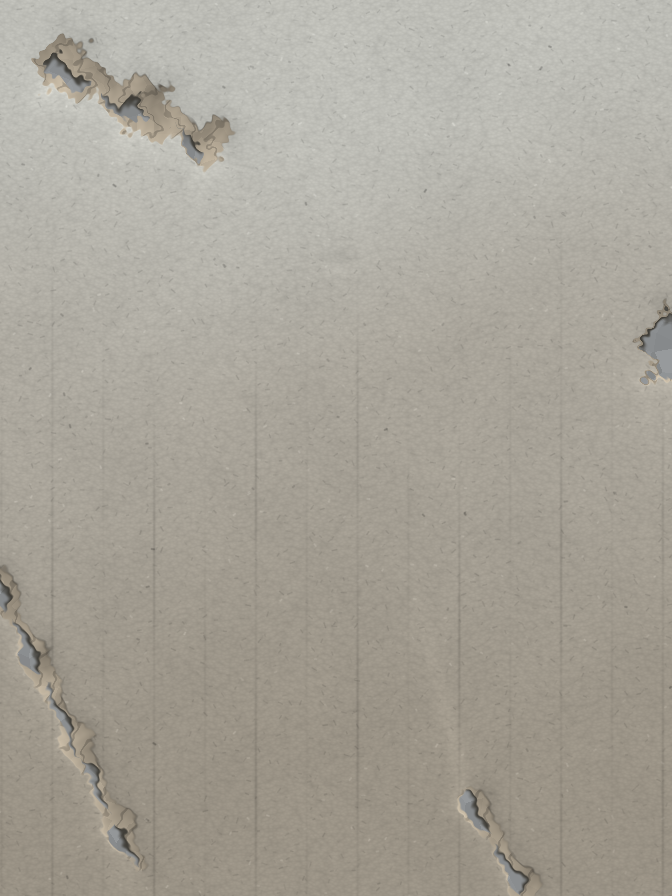
A Shadertoy shader for this texture:

```glsl
// Worn corrugated cardboard: a soft grey-to-tan light falloff, cellular paper
// grain, scattered fibres, faint vertical flute lines, and a few ragged tears
// whose lifted paper uncovers a blue-grey inner ply.

const vec3 TOP_TONE    = vec3(0.742, 0.742, 0.716);
const vec3 MIDDLE_TONE = vec3(0.668, 0.650, 0.610);
const vec3 LOW_TONE    = vec3(0.602, 0.573, 0.522);
const vec3 FLAP_TONE   = vec3(0.640, 0.598, 0.530);
const vec3 INNER_TONE  = vec3(0.560, 0.572, 0.580);
const vec3 SHADOW_TONE = vec3(0.235, 0.225, 0.200);
const float FLUTE_PITCH = 0.0757;
const float FLUTE_WIDTH = 0.0021;
const float FLUTE_DEPTH = 0.105;
const float GRAIN_DEPTH = 0.062;
const float BLOTCH_DEPTH = 0.022;

float pixel;  // in canvas widths

vec2 hash2(vec2 p) {
    vec3 q = fract(p.xyx * vec3(0.1031, 0.1030, 0.0973));
    q += dot(q, q.yzx + 33.33);
    return fract((q.xx + q.yz) * q.zy);
}

// Cellular noise: distance to the nearest point, random id of its cell
vec2 cellular(vec2 p) {
    vec2 best = vec2(9.0, 0.0);
    for (int k = 0; k < 9; k++) {
        vec2 cell = floor(p) + vec2(k % 3 - 1, k / 3 - 1);
        float d = length(cell + hash2(cell) - p);
        if (d < best.x) best = vec2(d, hash2(cell + 57.0).x);
    }
    return best;
}

// Coverage of short randomly turned strokes, one at most per cell
float fibres(vec2 p, float scale, float share, vec2 size, float seed) {
    float cover = 0.0, aa = pixel * scale;
    p *= scale;
    for (int k = 0; k < 9; k++) {
        vec2 cell = floor(p) + vec2(k % 3 - 1, k / 3 - 1);
        vec2 place = hash2(cell + seed), kind = hash2(cell + seed + 31.0);
        float angle = (kind.y - 0.5) * 2.6;
        vec2 dir = vec2(cos(angle), sin(angle)), r = p - cell - place;
        float reach = size.x * (0.4 + place.y);
        float d = length(r - dir * clamp(dot(r, dir), -reach, reach)) - size.y;
        float ink = smoothstep(1.2 * aa, -0.7 * aa, d);
        cover = max(cover, ink * step(kind.x, share) * (0.25 + 0.75 * place.x));
    }
    return cover;
}

float segmentDistance(vec2 p, vec2 a, vec2 b) {
    vec2 r = p - a, d = b - a;
    return length(r - d * clamp(dot(r, d) / dot(d, d), 0.0, 1.0));
}

// A ragged tear from a to b; hole sets how much inner ply shows
vec3 tear(vec3 colour, vec2 p, vec2 a, vec2 b, float size, float hole) {
    float reach = size * 3.0;
    if (segmentDistance(p, a, b) > reach) return colour;
    vec2 facet = cellular(p * 42.0 + a * 17.0);
    vec2 ragged = 0.20 * vec2(sin(p.y * 95.0 + a.x * 30.0), sin(p.x * 105.0 + 2.0));
    ragged += 0.07 * sin(p.yx * 390.0 + 2.0 * sin(p * 130.0)) + 0.10 * (facet.x - 0.45);
    float span = length(b - a);
    vec2 dir = (b - a) / span, r = p + size * ragged - a;
    float along = dot(r, dir), across = dot(r, vec2(-dir.y, dir.x));
    float width = size * (0.72 + 0.30 * sin(along * 47.0 + 1.0));
    float outside = length(vec2(along - clamp(along, 0.0, span), across)) - width;
    float side = across / size, aa = 1.3 * pixel;

    // Bent paper around it, lit below and shaded above
    float halo = exp(-max(outside, 0.0) / (0.6 * size));
    halo *= smoothstep(reach, 0.4 * reach, outside + width);
    colour *= 1.0 - 0.09 * halo * clamp(side, -1.0, 1.0);

    // Lifted flap with slanted creases and a rim
    float fold = sin(along * 170.0 + across * 90.0 + 1.5 * sin(across * 120.0));
    vec3 flap = FLAP_TONE * (0.98 + 0.08 * facet.y + 0.06 * sin(along * 75.0) - 0.16 * side);
    flap *= 1.0 - 0.18 * smoothstep(0.80, 1.0, fold);
    colour = mix(colour, flap, smoothstep(aa, -aa, outside));
    float rim = smoothstep(2.0 * aa, 0.0, abs(outside));
    colour *= 1.0 + rim * (side > 0.0 ? -0.20 : 0.05) * (0.6 + 0.4 * sin(along * 63.0));

    // Opening in patches, shadowed under its upper lip
    float patchy = sin(along * 58.0 + 0.6) + 0.45 * sin(along * 131.0 + 2.0);
    float gap = width * (hole + 0.36 * patchy) / size;
    float lip = side + 0.28 * (1.0 - hole);
    float opening = max((abs(lip) - gap) * size, outside + 0.1 * size);
    float shade = smoothstep(-0.50, -0.05, max(lip - gap, outside / size));
    shade *= smoothstep(-0.15, 0.25, lip);
    vec3 inner = mix(INNER_TONE * (0.92 + 0.14 * facet.y), SHADOW_TONE, 0.95 * shade);
    return mix(colour, inner, smoothstep(aa, -aa, opening));
}

void mainImage(out vec4 fragColor, in vec2 fragCoord) {
    pixel = 1.0 / iResolution.x;
    vec2 p = fragCoord * pixel;
    float height = fragCoord.y / iResolution.y;

    // Light falloff and slow blotches
    float light = height + 0.08 * (0.5 - p.x) + 0.03 * sin(p.x * 7.0 + 2.0 * sin(p.y * 4.0));
    vec3 colour = mix(LOW_TONE, MIDDLE_TONE, smoothstep(0.08, 0.66, light));
    colour = mix(colour, TOP_TONE, smoothstep(0.54, 0.93, light));
    float blotch = 0.5 * sin(p.x * 19.0 + 2.0 * sin(p.y * 11.0)) * sin(p.y * 16.0 + sin(p.x * 13.0));
    blotch += cellular(p * vec2(22.0, 30.0) + 0.4 * sin(p.yx * 50.0)).x - 0.45;
    colour *= 1.0 - BLOTCH_DEPTH * blotch;

    // Flute lines, every second one stronger, fading upwards
    float flute = p.x / FLUTE_PITCH - 0.03;
    float index = floor(flute + 0.5);
    float offset = (flute - index) * FLUTE_PITCH / FLUTE_WIDTH;
    float weight = mix(0.4, 1.0, mod(index, 2.0)) * (0.7 + 0.3 * sin(p.y * 13.0 + index * 2.4));
    weight *= smoothstep(0.72, 0.40, height + 0.08 * sin(index * 5.0));
    colour *= 1.0 - FLUTE_DEPTH * weight * exp(-offset * offset);

    // Sideways paper grain and loose fibres
    float grain = cellular(p * vec2(75.0, 135.0) + sin(p.yx * 40.0)).x - 0.45;
    grain += 0.9 * (cellular(p * vec2(170.0, 250.0) + 9.0).x - 0.45);
    colour *= 1.0 - GRAIN_DEPTH * grain;
    colour *= 1.0 - 0.12 * fibres(p, 62.0, 0.55, vec2(0.16, 0.035), 3.0);
    colour *= 1.0 - 0.26 * fibres(p, 17.0, 0.16, vec2(0.022, 0.018), 71.0);
    colour += 0.075 * fibres(p, 40.0, 0.18, vec2(0.05, 0.035), 140.0);

    // Pressed dent and shallow crease
    vec2 dent = (p - vec2(0.503, 0.940)) / vec2(0.023, 0.014);
    colour *= 1.0 - 0.10 * dent.y * exp(-dot(dent, dent));
    float crease = segmentDistance(p, vec2(0.61, 0.49), vec2(0.69, 0.16));
    colour *= 1.0 + 0.05 * exp(-crease * crease * 5000.0) * smoothstep(0.55, 0.20, p.y);

    // Tears
    colour = tear(colour, p, vec2(0.085, 1.240), vec2(0.300, 1.125), 0.044, 0.10);
    colour = tear(colour, p, vec2(0.988, 0.818), vec2(1.040, 0.808), 0.058, 1.00);
    colour = tear(colour, p, vec2(-0.01, 0.480), vec2(0.205, 0.045), 0.023, 0.32);
    colour = tear(colour, p, vec2(0.700, 0.145), vec2(0.785, 0.005), 0.022, 0.26);

    fragColor = vec4(clamp(colour, 0.0, 1.0), 1.0);
}
```
